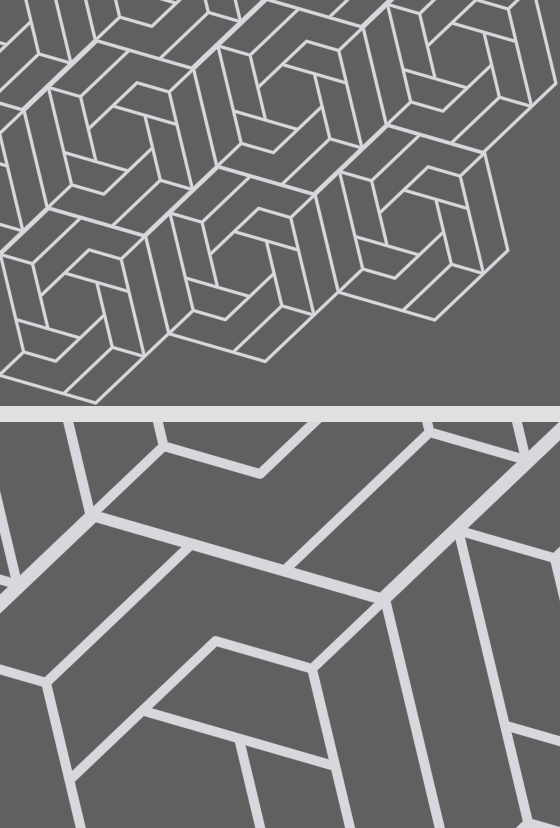
Top: the whole. Bottom: its middle third, enlarged.
Reproduce this pattern procedurally as a Shadertoy shader.

```glsl
// Tilted honeycomb of interlocking outlined hexagons, ending in a stepped edge at the lower right

// Hexagon side directions, y pointing down, in canvas heights
const mat2 SIDES = mat2(0.2375, 0.0686, -0.1801, 0.1715);

// Half of the strokes of one hexagon, from xy to zw, in thirds of a side;
// the other half follows by point symmetry
const vec4 STROKES[11] = vec4[11](
    // outline
    vec4(-3, 0, -3, -3), vec4(-3, -3, 0, -3), vec4(-3, 0, 0, 3),
    // interlocking bars
    vec4(-3, -1, -2, -1), vec4(-3, -1, 0, 2), vec4(-2, -1, 0, 1),
    vec4(-2, -1, -2, -3), vec4(-1, 1, 1, 1), vec4(0, 2, 1, 2),
    vec4(1, 2, 1, 0), vec4(0, 3, 0, 2));

float segmentDistance(vec2 p, vec2 a, vec2 b) {
    vec2 ab = b - a;
    return length(p - a - ab * clamp(dot(p - a, ab) / dot(ab, ab), 0.0, 1.0));
}

float hexagonDistance(vec2 p) {
    float d = 1.0;
    for (int k = 0; k < 11; k++) {
        vec2 a = SIDES * STROKES[k].xy / 3.0;
        vec2 b = SIDES * STROKES[k].zw / 3.0;
        d = min(d, min(segmentDistance(p, a, b), segmentDistance(-p, a, b)));
    }
    return d;
}

void mainImage(out vec4 fragColor, in vec2 fragCoord) {
    float pixel = 1.0 / iResolution.y;
    vec2 p = vec2(fragCoord.x, iResolution.y - fragCoord.y) * pixel;

    // The pitch is slightly loose, so some shared sides look heavier
    float d = 1.0;
    for (int row = -1; row <= 1; row++) {
        for (int column = -2; column <= 2 - max(row, 0); column++) {
            vec2 center = vec2(0.2966, 0.3410)
                + float(column) * vec2(0.4176, -0.1022)
                + float(row) * vec2(0.2993, 0.3093);
            if (row < 0) center.y -= 0.0018;
            vec2 q = p - center;
            if (dot(q, q) < 0.07) d = min(d, hexagonDistance(q));
        }
    }

    // Pale strokes on flat grey
    float stroke = 1.0 - smoothstep(-0.75 * pixel, 0.75 * pixel, d - 0.0040);
    fragColor = vec4(mix(vec3(0.378), vec3(0.845, 0.845, 0.865), stroke), 1.0);
}
```
